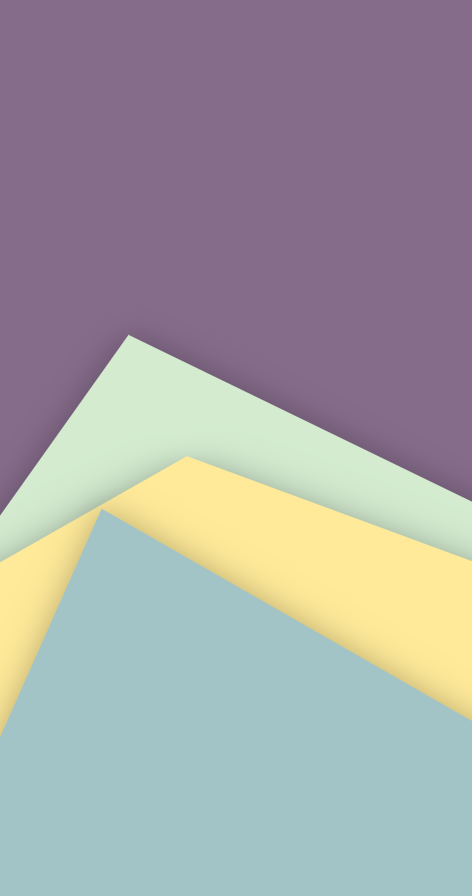
A WebGL 2 fragment shader for this background:

```glsl
#version 300 es
precision highp float;
// Three overlapping paper sheets with peaked tops on a plum backdrop.
// Each sheet is the overlap of two half-planes meeting at an apex, and
// casts a soft shadow made from the product of two blurred edges.

uniform vec2 u_resolution;
out vec4 fragColor;

const float ASPECT = 0.527;          // width over height of the layout
const float SHADOW_BLUR = 0.018;     // standard deviation, in canvas heights
const float SHADOW_STRENGTH = 0.28;

const vec3 PLUM   = vec3(0.525, 0.424, 0.545);
const vec3 MINT   = vec3(0.831, 0.922, 0.816);
const vec3 BUTTER = vec3(1.000, 0.918, 0.600);
const vec3 TEAL   = vec3(0.640, 0.770, 0.780);

// Signed distance to the line from a to b, positive on its left side.
float lineDistance(vec2 p, vec2 a, vec2 b) {
    vec2 along = normalize(b - a);
    return dot(p - a, vec2(-along.y, along.x));
}

// Logistic approximation of a half-plane blurred by a Gaussian.
float blurredEdge(float d, float sigma) {
    return 1.0 / (1.0 + exp(1.702 * d / sigma));
}

// Lays a sheet and its shadow over the colour below.
// leftY and rightY are the heights where its edges leave the canvas.
vec3 addSheet(vec3 below, vec2 p, float leftY, vec2 apex, float rightY,
              vec3 paper, float pixel) {
    vec2 peak = apex * vec2(ASPECT, 1.0);
    float leftEdge = lineDistance(p, vec2(0.0, leftY), peak);
    float rightEdge = lineDistance(p, peak, vec2(ASPECT, rightY));

    float shadow = blurredEdge(leftEdge, SHADOW_BLUR)
                 * blurredEdge(rightEdge, SHADOW_BLUR);
    vec3 shaded = below * (1.0 - SHADOW_STRENGTH * shadow);

    float outside = max(leftEdge, rightEdge);
    float cover = 1.0 - smoothstep(-0.7 * pixel, 0.7 * pixel, outside);
    return mix(shaded, paper, cover);
}

void main() {
    vec2 p = gl_FragCoord.xy / u_resolution * vec2(ASPECT, 1.0);
    float pixel = 1.0 / u_resolution.y;

    // Sheets from back to front
    vec3 color = PLUM;
    color = addSheet(color, p, 0.4245, vec2(0.2723, 0.6263), 0.4401, MINT, pixel);
    color = addSheet(color, p, 0.3724, vec2(0.3960, 0.4909), 0.3737, BUTTER, pixel);
    color = addSheet(color, p, 0.1771, vec2(0.2153, 0.4323), 0.1953, TEAL, pixel);

    fragColor = vec4(color, 1.0);
}
```
